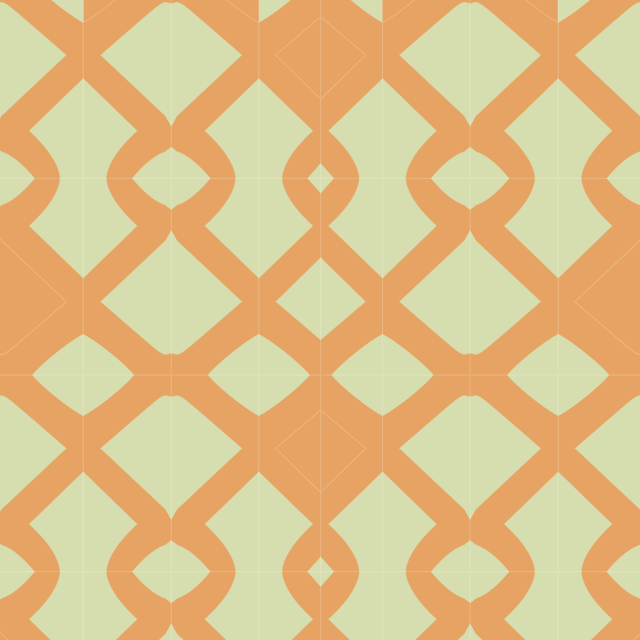
Give the GLSL for this pattern, as a WebGL 2 fragment shader.

```glsl
#version 300 es
precision highp float;
// Mirrored lattice of orange bands around pale diamonds, lenses and waisted ogees.

// Lengths are in 1/768 of the canvas height, with y running down.
#define UNITS 768.0
#define CENTRE vec2(384.8, 450.0)
#define HALF_PERIOD vec2(390.5, 236.0)
#define OGEE_COLUMN 74.2
#define BIG_COLUMN 179.3
#define COLUMN_STEP 210.8
#define DIAMOND_ROW 88.0
#define SEAM_STRENGTH 0.2
#define BAND_COLOUR vec3(0.90, 0.64, 0.39)
#define PALE_COLOUR vec3(0.84, 0.87, 0.69)

uniform vec2 u_resolution;
out vec4 fragColour;

// Mirror fold into 0..halfPeriod.
vec2 mirrorFold(vec2 p, vec2 halfPeriod) {
    return abs(mod(p + halfPeriod, 2.0 * halfPeriod) - halfPeriod);
}

float smoothMax(float a, float b, float radius) {
    return 0.5 * (a + b + sqrt((a - b) * (a - b) + radius * radius));
}

// Narrow spike on the column axis.
float cusp(float x, float height) {
    return height * max(0.0, 1.0 - x / 7.0);
}

// The shapes below are negative inside; x and y are distances from an axis.
float ogee(float x, float y) {
    float waist = 28.0 + 37.0 * pow(y / 57.0, 1.7);
    float shoulder = 65.0 * (120.0 - y) / 63.0;
    return 0.7 * (x - min(waist, shoulder));
}

float crossDiamond(float x, float y) {
    return 38.0 * (pow(x / 61.0, 1.12) + pow(y / 49.0, 1.12) - 1.0);
}

float bigDiamond(float x, float y) {
    float peak = 0.94 * (85.0 - x) + cusp(x, 6.0);
    float base = smoothMax(0.87 * (x - 85.0), -65.0, 5.0) + cusp(x, 2.5);
    return 0.7 * max(y - peak, base - y);
}

float lens(float x, float y) {
    return 0.75 * (y - 33.5 * (1.0 - pow(x / 47.0, 1.7)) - cusp(x, 4.0));
}

float smallDiamond(float x, float y) {
    return 36.0 * (x / 54.0 + max(y / 53.0, -y / 46.0) - 1.0);
}

float smallLens(float x, float y) {
    return 12.0 * (x / 16.0 + y / 18.0 - 1.0);
}

void main() {
    float pixel = UNITS / u_resolution.y;
    vec2 p = gl_FragCoord.xy * pixel;
    p.y = UNITS - p.y;
    vec2 cell = mirrorFold(p - CENTRE, HALF_PERIOD);
    float fromWaist = HALF_PERIOD.y - cell.y;
    float fromDiamond = cell.y - DIAMOND_ROW;
    bool mirroredRow = fract((p.y - CENTRE.y) / (2.0 * HALF_PERIOD.y)) < 0.5;
    bool topRow = p.y < CENTRE.y - HALF_PERIOD.y;

    float shape = smallLens(cell.x, fromWaist);
    float hidden = 1e3;
    float seam = min(cell.x, min(cell.y, fromWaist));

    // Centre diamonds alternate between open and filled.
    float small = smallDiamond(cell.x, fromDiamond);
    if (mirroredRow) hidden = min(hidden, abs(small));
    else shape = min(shape, small);

    // Ogee and big diamond columns.
    for (int i = 0; i < 2; i++) {
        float shift = float(i) * COLUMN_STEP;
        float ogeeX = abs(cell.x - OGEE_COLUMN - shift);
        float bigX = abs(cell.x - BIG_COLUMN - shift);
        seam = min(seam, min(ogeeX, bigX));
        shape = min(shape, ogee(ogeeX, fromWaist));
        shape = min(shape, lens(bigX, fromWaist));

        float big = bigDiamond(bigX, fromDiamond);
        if (i == 1 && !mirroredRow) hidden = min(hidden, abs(big));
        else shape = min(shape, big);

        // The top row fills the inner halves of the crossing diamonds.
        float crossing = crossDiamond(ogeeX, cell.y);
        if (topRow) {
            float inner = 0.5 * COLUMN_STEP - abs(cell.x - BIG_COLUMN);
            if (inner > 0.0) hidden = min(hidden, abs(crossing));
            crossing = max(crossing, inner);
        }
        shape = min(shape, crossing);
    }

    float soft = 0.7 * pixel;
    vec3 colour = mix(PALE_COLOUR, BAND_COLOUR, smoothstep(-soft, soft, shape));

    // Hairline seams and traces of the filled shapes.
    float line = 1.0 - smoothstep(0.0, 0.5 + soft, min(seam, hidden));
    colour = mix(colour, vec3(1.0, 0.98, 0.9), SEAM_STRENGTH * line);
    fragColour = vec4(colour, 1.0);
}
```
